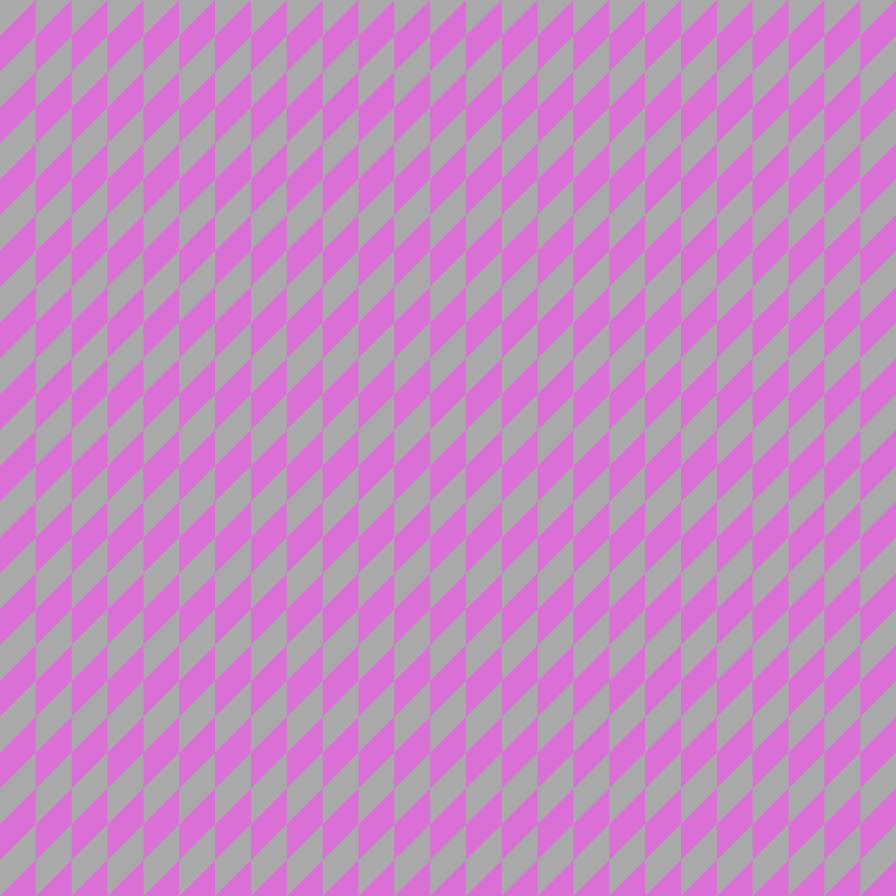
A three.js fragment shader for this pattern:

```glsl
// Slanted two-colour parallelograms in narrow upright columns.
// Diagonal stripes swap colour at every column edge: the product of two
// smoothed square waves, one across the columns and one along the slant.

varying vec2 vUv;

const float COLUMNS = 25.0;                   // columns across the canvas
const float BAND_ROWS = 25.0;                 // bands up the canvas, two per repeat
const float SLANT = 1.0;                      // bands climbed per column
const vec3 GREY = vec3(0.663, 0.663, 0.663);
const vec3 ORCHID = vec3(0.855, 0.439, 0.839);

// +1 on even unit intervals, -1 on odd ones, with edges softened over width.
float squareWave(float t, float width) {
  float edgeDistance = 0.5 - abs(mod(t + 0.5, 2.0) - 1.0);
  return clamp(2.0 * edgeDistance / width, -1.0, 1.0);
}

void main() {
  vec2 cell = vUv * vec2(COLUMNS, BAND_ROWS);
  float slope = SLANT * cell.x - cell.y;

  // Column parity flips the diagonal bands.
  float columnSign = squareWave(cell.x, fwidth(cell.x));
  float bandSign = squareWave(slope, fwidth(slope));

  float orchidCover = 0.5 + 0.5 * columnSign * bandSign;
  gl_FragColor = vec4(mix(GREY, ORCHID, orchidCover), 1.0);
}
```
